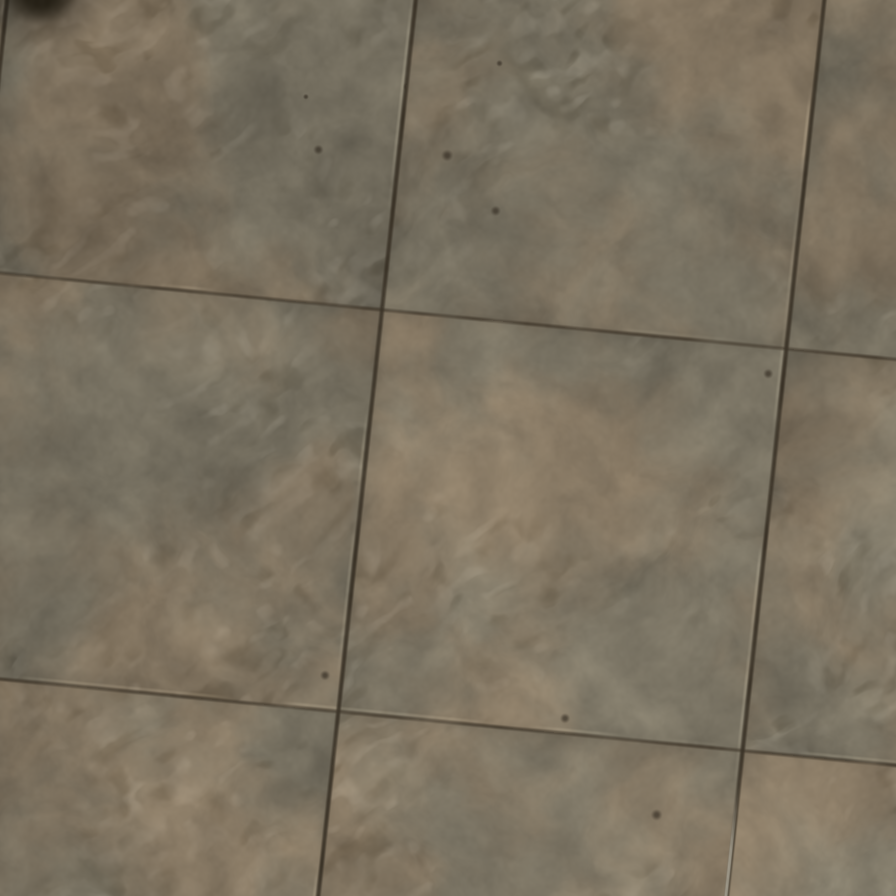
Reproduce this texture procedurally as a three.js fragment shader.

```glsl
// Mottled stone floor tiles on a slightly turned grid, about two and a bit across and down.
// Each tile shifts a warped noise field for its own clouds, blotches and flecks;
// thin soft grout, broken pale edges, rare pits and a corner shadow finish it.
varying vec2 vUv;

float hash(vec2 p) {
  vec3 q = fract(vec3(p.xyx) * 0.1031);
  q += dot(q, q.yzx + 33.33);
  return fract((q.x + q.y) * q.z);
}

float noise(vec2 p) {
  vec2 i = floor(p), f = fract(p);
  f = f * f * (3.0 - 2.0 * f);
  return mix(mix(hash(i), hash(i + vec2(1.0, 0.0)), f.x),
             mix(hash(i + vec2(0.0, 1.0)), hash(i + 1.0), f.x), f.y);
}

float fbm(vec2 p) {
  float sum = 0.0, amp = 0.5;
  for (int i = 0; i < 5; i++) {
    sum += amp * noise(p);
    p = mat2(1.6, 1.2, -1.2, 1.6) * p + 7.3;
    amp *= 0.5;
  }
  return sum / 0.97;
}

// Rare dark pits, one possible pit per cell
float pits(vec2 p) {
  vec2 cell = floor(p);
  vec2 centre = 0.25 + 0.5 * vec2(hash(cell + 3.1), hash(cell + 8.7));
  float radius = 0.04 + 0.05 * hash(cell + 5.9);
  float spot = 1.0 - smoothstep(radius * 0.2, radius * 1.6, length(fract(p) - centre));
  return spot * step(0.965, hash(cell + 1.7));
}

vec3 stone(vec2 p) {
  vec2 warp = vec2(fbm(p * 8.0 + 11.0), fbm(p * 8.0 + 37.0)) - 0.5;
  vec2 q = p + 0.07 * warp;
  float cloud = fbm(q * 8.0);
  float warmth = smoothstep(0.32, 0.70, fbm(q * 6.5 + 61.0));
  float detail = fbm(q * 30.0 + 23.0);

  vec3 greyStone = vec3(0.462, 0.438, 0.378);
  vec3 tanStone = vec3(0.506, 0.452, 0.374);
  vec3 color = mix(greyStone, tanStone, warmth);
  color *= 1.0 + 0.34 * (cloud - 0.5) + 0.24 * (detail - 0.5);

  // Small slanted blotches and flecks, gathered in patches
  vec2 slant = mat2(0.8, -0.6, 0.6, 0.8) * q;
  float patches = smoothstep(0.42, 0.70, fbm(p * 8.0 + 91.0));
  color += patches * 0.045 * smoothstep(0.55, 0.95, noise(slant * vec2(46.0, 76.0) + 5.0));
  color -= patches * 0.050 * smoothstep(0.55, 0.95, noise(slant * vec2(40.0, 66.0) + 47.0));
  return color;
}

void main() {
  // Canvas to tile coordinates: a small turn and shear
  vec2 d = vUv - vec2(0.3776, 0.2057);
  vec2 grid = vec2(2.193 * d.x - 0.2386 * d.y, 0.2127 * d.x + 2.2065 * d.y);
  vec2 tile = floor(grid);
  vec2 joint = (fract(grid + 0.5) - 0.5) * 0.452;

  // Every tile samples its own part of the stone
  vec2 shift = 13.0 * vec2(hash(tile + 41.0), hash(tile + 67.0));
  vec3 color = stone(vUv + shift);
  color *= 0.985 + 0.04 * hash(tile + 29.0);
  color = mix(color, vec3(0.22, 0.19, 0.15), 0.7 * pits(vUv * 18.0 + shift));

  // Light falls off toward the upper left
  color *= 1.0 + 0.09 * (vUv.x - 0.45) - 0.06 * (vUv.y - 0.5);

  // Soft grime and broken pale lips beside the joints
  vec2 away = abs(joint);
  color *= 1.0 - 0.06 * exp(-min(away.x, away.y) * 100.0);
  vec2 wear = vec2(smoothstep(0.45, 0.85, noise(vec2(vUv.y * 14.0, tile.x + 4.0))),
                   smoothstep(0.45, 0.85, noise(vec2(vUv.x * 14.0, tile.y + 15.0))));
  vec2 lip = 1.0 - smoothstep(0.0, 0.0032, abs(joint - vec2(-0.0044, 0.0040)));
  color += vec3(0.085, 0.082, 0.072) * max(lip.x * wear.x, 0.8 * lip.y * wear.y);

  // Grout: vertical joints are darker and wider than the fainter horizontal ones
  vec2 grout = 1.0 - smoothstep(vec2(0.0003, 0.0), vec2(0.0042, 0.0037), away);
  vec2 worn = vec2(0.80 + 0.20 * noise(vUv * 30.0), 0.50 + 0.45 * noise(vUv * 34.0 + 9.0));
  color = mix(color, vec3(0.27, 0.235, 0.185), grout.y * worn.y);
  color = mix(color, vec3(0.225, 0.195, 0.15), grout.x * worn.x);

  // Wet glint on the lower right joint
  float glint = 1.0 - smoothstep(0.0005, 0.003, abs(joint.x + 0.001));
  glint *= smoothstep(0.5, 0.8, vUv.x) * (1.0 - smoothstep(0.04, 0.13, vUv.y));
  color = mix(color, vec3(0.70, 0.68, 0.62), 0.75 * glint);

  // Dark shadow reaching in at the top left corner
  float shade = length((vUv - vec2(0.045, 1.005)) * vec2(1.0, 1.25));
  color *= 1.0 - 0.35 * (1.0 - smoothstep(0.02, 0.09, shade));
  color = mix(color, vec3(0.15, 0.13, 0.09), 1.0 - smoothstep(0.012, 0.045, shade));

  // Faint surface grain
  color += 0.014 * (noise(vUv * 170.0) - 0.5);
  gl_FragColor = vec4(color, 1.0);
}
```
